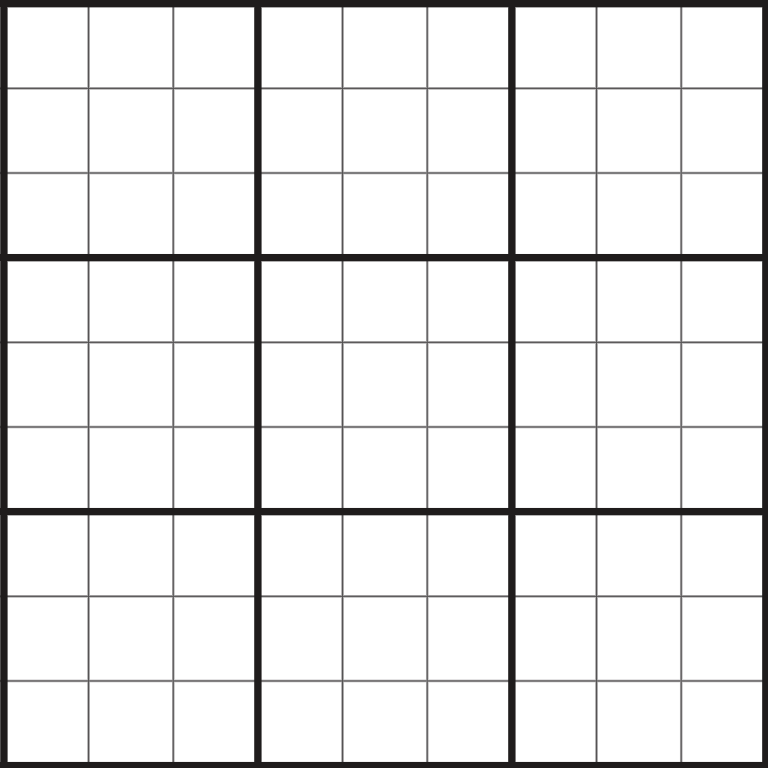
Give the GLSL for this pattern, as a WebGL 1 fragment shader.

```glsl
precision highp float;

uniform vec2 u_resolution;

const float CELLS_PER_BLOCK = 3.0;
const float BLOCK_PITCH = 0.3307;      // spacing of the heavy rules
const vec2 FIRST_RULE = vec2(0.0051, 0.0048); // from the top left corner
const float HEAVY_WIDTH = 0.0096;
const float FINE_WIDTH = 0.0021;
const float SOFTNESS = 0.0024;         // least width of the edge blur

const vec3 PAPER = vec3(1.0);
const vec3 HEAVY_INK = vec3(0.12, 0.11, 0.11);
const vec3 FINE_INK = vec3(0.24, 0.23, 0.235);

// Signed offset to the nearest rule on each axis.
vec2 ruleOffset(vec2 p, float pitch) {
  return (fract(p / pitch + 0.5) - 0.5) * pitch;
}

// Share of a box filter that is covered by a rule, on each axis.
vec2 ruleCoverage(vec2 offset, float width, float blur) {
  vec2 halfWidth = vec2(0.5 * width);
  vec2 nearEdge = clamp(offset - 0.5 * blur, -halfWidth, halfWidth);
  vec2 farEdge = clamp(offset + 0.5 * blur, -halfWidth, halfWidth);
  return (farEdge - nearEdge) / blur;
}

// Combined ink of the vertical and horizontal rules.
float gridInk(vec2 p, float pitch, float width, float blur) {
  vec2 ink = ruleCoverage(ruleOffset(p, pitch), width, blur);
  return max(ink.x, ink.y);
}

void main() {
  vec2 uv = gl_FragCoord.xy / u_resolution;
  vec2 p = vec2(uv.x, 1.0 - uv.y) - FIRST_RULE;
  float pixel = 1.0 / min(u_resolution.x, u_resolution.y);
  float blur = max(pixel, SOFTNESS);

  // Fine cell rules lie under the heavy block rules.
  float fine = gridInk(p, BLOCK_PITCH / CELLS_PER_BLOCK, FINE_WIDTH, blur);
  float heavy = gridInk(p, BLOCK_PITCH, HEAVY_WIDTH, pixel);

  vec3 color = mix(PAPER, FINE_INK, fine);
  color = mix(color, HEAVY_INK, heavy);
  gl_FragColor = vec4(color, 1.0);
}
```
